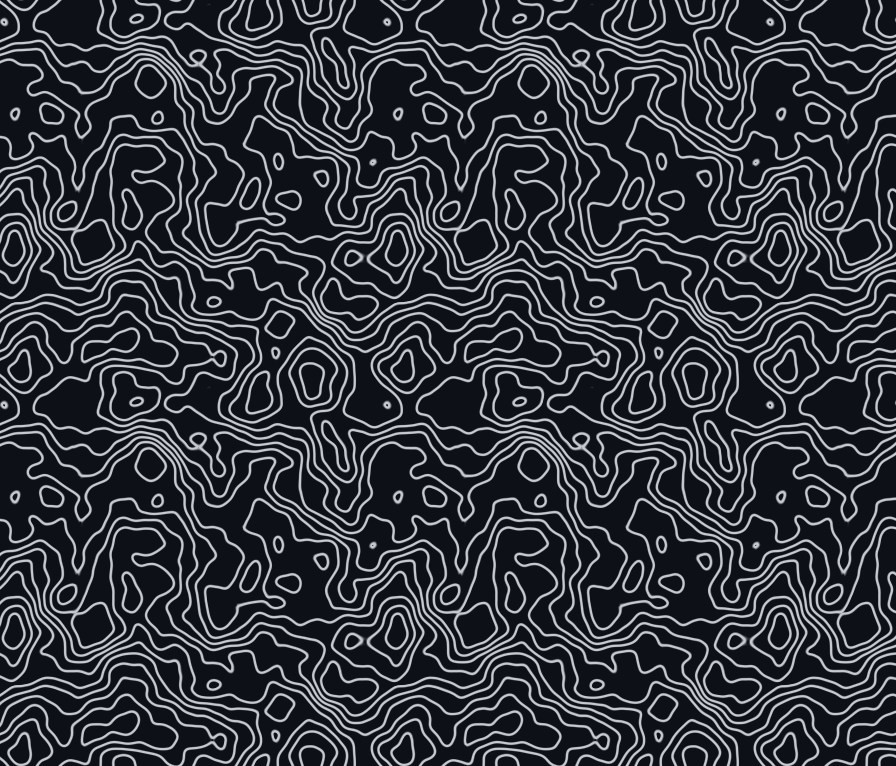
Give the GLSL for this pattern, as a WebGL 2 fragment shader.

```glsl
#version 300 es
precision highp float;
// Seamless topographic map: pale contour lines of a tiling noise terrain on near-black.

uniform vec2 u_resolution;
out vec4 fragColor;

// Unit gradient of a lattice corner, wrapped so the noise tiles.
vec2 cornerGradient(vec2 cell, float period, float seed) {
    cell = mod(cell, period);
    float angle = 6.28318 * fract(sin(dot(cell, vec2(12.99, 78.23)) + seed) * 4375.85);
    return vec2(cos(angle), sin(angle));
}

// Gradient noise that repeats every `period` cells.
float gradientNoise(vec2 p, float period, float seed) {
    vec2 cell = floor(p);
    vec2 f = p - cell;
    vec2 blend = f * f * f * (f * (f * 6.0 - 15.0) + 10.0);
    vec4 corner;
    for (int i = 0; i < 4; i++) {
        vec2 offset = vec2(i & 1, i >> 1);
        corner[i] = dot(cornerGradient(cell + offset, period, seed), f - offset);
    }
    vec2 rows = mix(corner.xz, corner.yw, blend.x);
    return mix(rows.x, rows.y, blend.y);
}

// Terrain height in contour steps; one tile spans the unit square.
float terrainHeight(vec2 p) {
    // A whole number of steps per tile keeps the tilted ground seamless.
    float height = dot(p, vec2(5.0, 12.0));
    float amplitude = 6.2;
    float cells = 4.0;
    for (int octave = 0; octave < 3; octave++) {
        float seed = 8.1 + 5.3 * float(octave);
        height += amplitude * gradientNoise(p * cells + seed * 0.37, cells, seed);
        amplitude *= 0.42;
        cells *= 2.0;
    }
    return height;
}

void main() {
    // Two square tiles fill the height of the canvas.
    vec2 p = gl_FragCoord.xy * 2.0 / u_resolution.y;
    float pixel = 2.0 / u_resolution.y;

    // Slope and a typical curvature turn height into distance, for even line widths.
    float height = terrainHeight(p);
    vec2 gradient = vec2(terrainHeight(p + vec2(0.001, 0.0)) - height,
                         terrainHeight(p + vec2(0.0, 0.001)) - height) / 0.001;
    float slope = length(gradient);
    float rise = abs(fract(height) - 0.5);
    float lineDistance = 2.0 * rise / (slope + sqrt(slope * slope + 1600.0 * rise) + 0.01);

    // Soft-edged contour over the ground colour.
    float contour = 1.0 - smoothstep(-0.75 * pixel, 0.75 * pixel, lineDistance - 0.0031);
    vec3 ground = vec3(0.052, 0.062, 0.09);
    vec3 paleLine = vec3(0.78, 0.79, 0.82);
    fragColor = vec4(mix(ground, paleLine, contour), 1.0);
}
```
